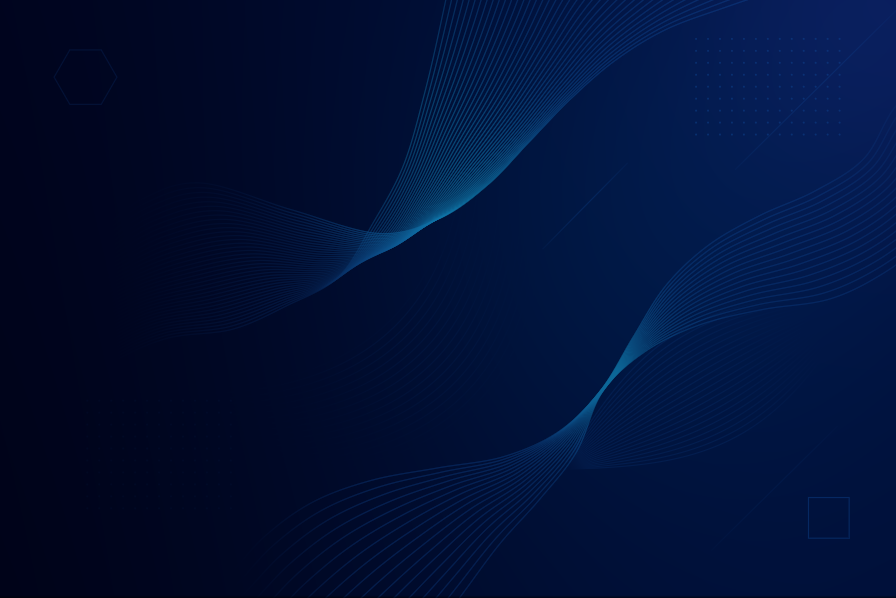
Write a Shadertoy shader that draws this background.

```glsl
// Deep navy backdrop with two twisted ribbons of fine glowing lines.
// Each ribbon blends three spline rails in a rotated frame; faint fans,
// dot grids, diagonal streaks and outlined polygons complete the scene.

const vec3 DARK = vec3(0.0, 0.010, 0.092);
const vec3 NAVY = vec3(0.0, 0.060, 0.222);
const vec3 TOP_TINT = vec3(0.0, 0.005, 0.022);
const vec3 CENTRE_GLOW = vec3(0.0, 0.038, 0.052);
const vec3 CORNER_GLOW = vec3(0.038, 0.045, 0.11);
const vec3 BLUE = vec3(0.06, 0.30, 0.62);
const vec3 CYAN = vec3(0.06, 0.50, 0.70);
const float LINE_HALF = 0.00095;
const float KNOT_STEP = 0.0977;
const float DOT_STEP = 0.02;
const float PI = 3.14159;

// Heights of the first, middle and last line at evenly spaced knots
const vec3 UPPER_RAILS[15] = vec3[15](
    vec3(.10, .19, .29), vec3(.08, .18, .29), vec3(.03, .15, .295),
    vec3(.01, .105, .26), vec3(0., .027, .137), vec3(.04, -.010, .02),
    vec3(.09, .010, -.017), vec3(.168, .045, -.017), vec3(.256, .082, .002),
    vec3(.35, .127, .021), vec3(.46, .176, .031), vec3(.57, .215, .025),
    vec3(.67, .254, 0.), vec3(.78, .283, -.03), vec3(.9, .32, -.07));
const vec3 LOWER_RAILS[15] = vec3[15](
    vec3(.164, 0., -.176), vec3(.176, .01, -.156), vec3(.168, .014, -.133),
    vec3(.133, .01, -.109), vec3(.078, 0., -.086), vec3(.021, -.02, -.072),
    vec3(-.006, -.02, -.051), vec3(.002, 0., -.002), vec3(.035, .02, .004),
    vec3(.066, .027, -.02), vec3(.072, .01, -.068), vec3(.055, -.027, -.127),
    vec3(.027, -.059, -.152), vec3(.016, -.068, -.156), vec3(.049, -.049, -.146));

// Pixel coverage of a thin stroke at distance d
float stroke(float d) {
    float s = iResolution.y;
    return clamp(.5 + (LINE_HALF - d) * s, 0., 1.) - clamp(.5 - (LINE_HALF + d) * s, 0., 1.);
}

vec2 toFrame(vec2 p, vec2 origin, float angle) {
    vec2 d = p - origin, axis = vec2(cos(angle), sin(angle));
    return vec2(dot(d, axis), dot(d, vec2(-axis.y, axis.x)));
}

float bell(float x, float width) { return exp(-x * x / (width * width)); }

// Lines swept quadratically across three Catmull-Rom rails;
// gain holds the brightness of the first and last line
float ribbon(vec2 q, vec3 rails[15], float zeroKnot, int lines, vec2 gain) {
    float x = clamp(q.x / KNOT_STEP + zeroKnot, 0., 13.999);
    int i = int(x);
    float f = x - float(i);
    vec3 a = rails[max(i - 1, 0)], b = rails[i], c = rails[i + 1], d = rails[min(i + 2, 14)];
    vec3 c1 = .5 * (c - a), c2 = a - 2.5 * b + 2. * c - .5 * d;
    vec3 c3 = .5 * (d - a) + 1.5 * (b - c);
    vec3 height = b + f * (c1 + f * (c2 + f * c3));
    vec3 slope = (c1 + f * (2. * c2 + 3. * f * c3)) / KNOT_STEP;
    float sum = 0.;
    for (int n = 0; n < lines; n++) {
        float t = float(n) / float(lines - 1);
        vec3 w = vec3((1. - t) * (1. - 2. * t), 4. * t * (1. - t), t * (2. * t - 1.));
        float m = dot(w, slope);
        sum += mix(gain.x, gain.y, t) * stroke(abs(q.y - dot(w, height)) * inversesqrt(1. + m * m));
    }
    return 1. - exp(-sum);
}

// Lines spreading from one tip
float lensFan(vec2 q, float len) {
    float sum = 0.;
    for (int n = 0; n < 22; n++) {
        float amp = mix(-.1, .1, float(n) / 21.);
        float m = amp * PI / len * cos(PI * q.x / len);
        sum += stroke(abs(q.y - amp * sin(PI * q.x / len)) * inversesqrt(1. + m * m));
    }
    return min(sum, 1.) * smoothstep(0., .06, q.x) * smoothstep(len * .85, len * .4, q.x);
}

// Parallel bowed lines
float arcFan(vec2 q) {
    float s = q.y - 1.54 * q.x * q.x, gap = .0125;
    float d = abs(fract(s / gap) - .5) * gap * inversesqrt(1. + 9.5 * q.x * q.x);
    return stroke(d) * bell(q.x, .14) * smoothstep(-.18, -.08, s) * smoothstep(.05, .03, s);
}

float dotGrid(vec2 p, vec2 lo, vec2 count) {
    vec2 cell = clamp(floor((p - lo) / DOT_STEP + .5), vec2(0.), count - 1.);
    float d = length(p - lo - cell * DOT_STEP);
    return clamp(.5 + (.0016 - d) * iResolution.y, 0., 1.);
}

float streak(vec2 p, vec2 a, vec2 b) {
    float h = clamp(dot(p - a, b - a) / dot(b - a, b - a), 0., 1.);
    return stroke(length(p - mix(a, b, h))) * sin(PI * mix(.1, .9, h));
}

void mainImage(out vec4 fragColor, in vec2 fragCoord) {
    vec2 p = fragCoord / iResolution.y;

    // Background
    vec3 col = mix(DARK, NAVY, smoothstep(-.2, 1.4, p.x)) + TOP_TINT * p.y;
    col += CENTRE_GLOW * bell(length(p - vec2(1.1, .62)), .46);
    col += CORNER_GLOW * bell(length(p - vec2(1.5, 1.)), .36);

    // Faint fans
    col = mix(col, BLUE, .17 * lensFan(toFrame(p, vec2(.937, .215), .524), .586));
    col = mix(col, BLUE, .09 * arcFan(toFrame(p, vec2(.684, .434), .785)));

    // Main ribbons
    vec2 q = toFrame(p, vec2(.566, .537), .611);
    float right = smoothstep(-.08, .12, q.x);
    float glow = bell(q.x - .25, .2);
    float level = (mix(.3, .55, right) + .4 * glow) * smoothstep(.17, .5, p.x);
    vec2 gain = mix(vec2(.9, .35), vec2(.55, 1.1), right);
    col = mix(col, mix(BLUE, CYAN, glow), level * ribbon(q, UPPER_RAILS, 4., 38, gain));
    q = toFrame(p, vec2(1.006, .346), .698);
    glow = bell(q.x - .03, .14);
    level = (.48 + .3 * glow) * smoothstep(.38, .65, p.x) * smoothstep(.85, .4, q.x);
    col = mix(col, mix(BLUE, CYAN, glow), level * ribbon(q, LOWER_RAILS, 7., 17, vec2(1.1, .9)));

    // Dots, streaks and outlines
    col = mix(col, BLUE, .4 * dotGrid(p, vec2(1.164, .775), vec2(13., 9.)));
    col = mix(col, BLUE, .05 * dotGrid(p, vec2(.146, .15), vec2(13., 10.)));
    float streaks = streak(p, vec2(1.23, .717), vec2(1.5, .984))
        + streak(p, vec2(.908, .584), vec2(1.049, .727)) + .4 * streak(p, vec2(1.19, .08), vec2(1.4, .287));
    col = mix(col, BLUE, .25 * streaks);
    vec2 h = abs(p - vec2(.143, .871)), b = abs(p - vec2(1.386, .134));
    col = mix(col, BLUE, .18 * stroke(abs(max(h.y, dot(h, vec2(.866, .5))) - .0455)));
    col = mix(col, BLUE, .38 * stroke(abs(max(b.x, b.y) - .034)));

    fragColor = vec4(col * mix(.5, 1., smoothstep(0., .005, p.y)), 1.);
}
```
